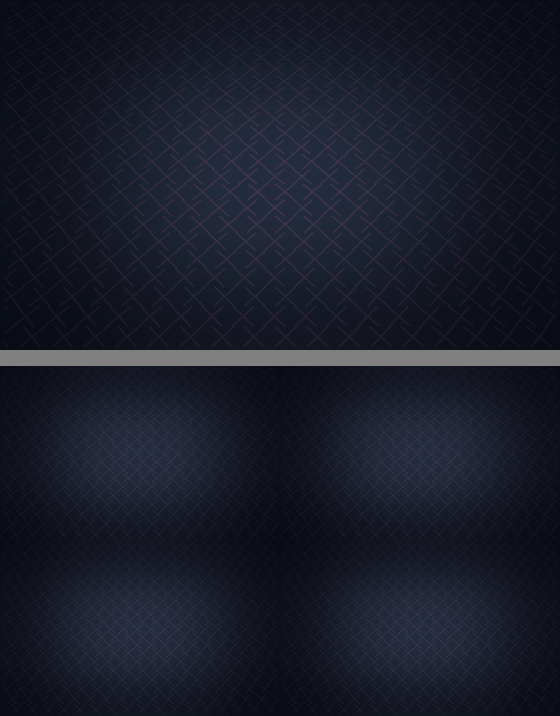
Top, the tile; bottom, the same tile 2 across and 2 down.
Reproduce this pattern procedurally as a WebGL 2 fragment shader.

```glsl
#version 300 es
precision highp float;
// Dim mauve crosses in staggered rows on a receding navy plane, lit from the middle.
// Perspective makes cells shrink linearly upward, so row phase follows 1 / scale.
// Periodic light and a thin line fade join the opposite edges.

uniform vec2 u_resolution;
out vec4 fragColor;

const float PI = 3.14159265;
const float ROWS = 24.0;           // whole rows from bottom to top
const float ROW_PHASE = -0.12;
const float ROW_SWAY = 0.18;       // sideways shift, alternating by row
const float CELL_WIDTH = 0.0573;   // cell width at the bottom, in canvas widths
const float RECEDE = 0.32;         // share of cell size lost at the top
const float ROW_HEIGHT = 0.68;     // row spacing, in cell widths
const float ARM_REACH = 0.325;     // half extent of a cross, in cell widths
const float HALF_STROKE = 0.026;

const vec3 NAVY_EDGE = vec3(0.027, 0.038, 0.066);
const vec3 NAVY_CENTER = vec3(0.139, 0.175, 0.248);
const vec3 MAUVE_EDGE = vec3(0.078, 0.070, 0.114);
const vec3 MAUVE_CENTER = vec3(0.268, 0.216, 0.316);

// Distance to a diagonal cross whose arms end at (reach, reach).
float crossDistance(vec2 p, float reach) {
    p = abs(p);
    float along = clamp(0.5 * (p.x + p.y), 0.0, reach);
    return length(p - along);
}

// Maps the canvas to the plane: x in cells from the middle, y in rows.
vec2 toPlane(vec2 uv, float scale) {
    float depth = (1.0 / scale - 1.0) / (1.0 / (1.0 - RECEDE) - 1.0);
    return vec2((uv.x - 0.5) / (CELL_WIDTH * scale), ROWS * depth + ROW_PHASE);
}

// Nearest cross among this row and its two neighbours.
float latticeDistance(vec2 plane, float reach, float sway) {
    float nearest = 1.0;
    for (int i = -1; i <= 1; i++) {
        float row = floor(plane.y) + float(i);
        float shift = sway * (1.0 - 2.0 * mod(row, 2.0));
        vec2 local = vec2(fract(plane.x - shift + 0.5) - 0.5,
                          (plane.y - row - 0.5) * ROW_HEIGHT);
        nearest = min(nearest, crossDistance(local, reach));
    }
    return nearest;
}

// Light that falls off from the middle and wraps on both axes.
float centerGlow(vec2 uv) {
    vec2 falloff = pow(abs(sin(PI * (uv - 0.5))), vec2(2.5));
    return (1.0 - 0.80 * falloff.x) * (1.0 - 0.65 * falloff.y);
}

// Zero on the canvas border, one just inside it.
float borderFade(vec2 uv, float margin) {
    vec2 inset = smoothstep(vec2(0.0), vec2(margin), min(uv, 1.0 - uv));
    return inset.x * inset.y;
}

void main() {
    vec2 uv = gl_FragCoord.xy / u_resolution;
    float scale = 1.0 - RECEDE * uv.y;

    // Strokes, softened over about one pixel
    float pixel = 1.0 / (u_resolution.x * CELL_WIDTH * scale);
    float dist = latticeDistance(toPlane(uv, scale), ARM_REACH, ROW_SWAY);
    float stroke = 1.0 - smoothstep(HALF_STROKE - 0.6 * pixel, HALF_STROKE + 0.6 * pixel, dist);
    stroke *= borderFade(uv, 0.015);

    // Lit colours
    float glow = centerGlow(uv);
    vec3 ground = mix(NAVY_EDGE, NAVY_CENTER, glow);
    vec3 line = mix(MAUVE_EDGE, MAUVE_CENTER, glow);
    fragColor = vec4(mix(ground, line, stroke), 1.0);
}
```
